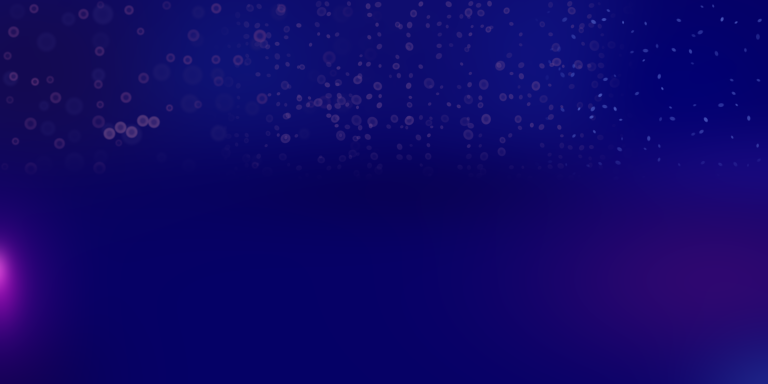
Give the GLSL for this background, as a Shadertoy shader.

```glsl
// Deep indigo backdrop with violet edge glows and a band of drifting bokeh specks.

float hash(vec2 p) {
    return fract(sin(dot(p, vec2(127.1, 311.7))) * 43758.5453);
}

float noise(vec2 p) {
    vec2 cell = floor(p);
    vec2 f = fract(p);
    f = f * f * (3.0 - 2.0 * f);
    float low = mix(hash(cell), hash(cell + vec2(1, 0)), f.x);
    float high = mix(hash(cell + vec2(0, 1)), hash(cell + vec2(1, 1)), f.x);
    return mix(low, high, f.y);
}

float fbm(vec2 p) {
    float sum = 0.0;
    float gain = 0.5;
    for (int i = 0; i < 4; i++) {
        sum += gain * noise(p);
        p = p * 2.03 + 7.1;
        gain *= 0.5;
    }
    return sum;
}

// Soft elliptical spot, 1 at its centre
float glow(vec2 p, vec2 centre, vec2 size) {
    vec2 d = (p - centre) / size;
    return exp(-dot(d, d));
}

// Smooth window between two limits
float window(float x, float start, float end, float fade) {
    return smoothstep(start - fade, start + fade, x)
         * (1.0 - smoothstep(end - fade, end + fade, x));
}

// Disc whose centre is dimmed by the hollow amount
float bokehDisc(vec2 d, float radius, float hollow, float blur) {
    float dist = length(d);
    float disc = 1.0 - smoothstep(radius - blur, radius + blur, dist);
    float core = 1.0 - smoothstep(radius * 0.25, radius * 0.75, dist);
    return disc * (1.0 - hollow * core);
}

// One jittered speck in some cells of a grid
float specks(vec2 p, float cells, float radius, float density, float hollow, float stretch, float blur, float seed) {
    vec2 id = floor(p * cells);
    vec2 key = id + seed;
    float size = radius * mix(0.55, 1.2, hash(key + 3.7));
    float margin = min(0.48, (size * stretch + blur) * cells);
    vec2 jitter = vec2(hash(key + 11.3), hash(key + 23.9));
    vec2 d = p - (id + mix(vec2(margin), vec2(1.0 - margin), jitter)) / cells;
    float angle = 6.2832 * hash(key + 41.1);
    float c = cos(angle);
    float s = sin(angle);
    d = mat2(c, -s, s, c) * d;
    d.x /= stretch;
    float present = step(hash(key + 57.7), density);
    return present * mix(0.35, 1.0, hash(key + 71.3)) * bokehDisc(d, size, hollow, blur);
}

vec3 backdrop(vec2 p) {
    vec3 color = vec3(0.02, 0.003, 0.40);
    // Upper haze and darker areas
    float haze = smoothstep(0.48, 0.78, p.y) * (1.0 - smoothstep(1.4, 1.75, p.x));
    color = mix(color, vec3(0.06, 0.05, 0.43), haze * mix(0.6, 1.15, fbm(p * 5.0)));
    color = mix(color, vec3(0.08, 0.035, 0.30), 0.85 * glow(p, vec2(0.08, 0.82), vec2(0.42, 0.32)));
    color = mix(color, vec3(0.05, 0.09, 0.50), 0.6 * glow(p, vec2(0.62, 0.84), vec2(0.25, 0.2)));
    color = mix(color, vec3(0.06, 0.08, 0.53), 0.6 * glow(p, vec2(1.42, 0.86), vec2(0.25, 0.28)));
    color = mix(color, vec3(0.03, 0.005, 0.32), 0.8 * glow(p, vec2(1.1, 0.5), vec2(0.55, 0.11)));
    color = mix(color, vec3(0.0, 0.0, 0.45), 0.85 * glow(p, vec2(1.8, 0.76), vec2(0.22, 0.19)));
    // Right side
    color = mix(color, vec3(0.07, 0.04, 0.52), 0.8 * glow(p, vec2(2.0, 0.55), vec2(0.4, 0.12)));
    color = mix(color, vec3(0.19, 0.03, 0.44), 0.95 * glow(p, vec2(1.86, 0.27), vec2(0.48, 0.24)));
    color = mix(color, vec3(0.13, 0.17, 0.56), 0.85 * glow(p, vec2(2.03, -0.03), vec2(0.2, 0.14)));
    // Left side
    color = mix(color, vec3(0.06, 0.0, 0.28), 0.75 * glow(p, vec2(0.0, 0.0), vec2(0.25, 0.2)));
    color = mix(color, vec3(0.26, 0.01, 0.52), 0.85 * glow(p, vec2(-0.02, 0.25), vec2(0.16, 0.2)));
    color += vec3(0.30, 0.03, 0.16) * glow(p, vec2(0.0, 0.26), vec2(0.055, 0.10));
    color += vec3(0.32, 0.22, 0.18) * glow(p, vec2(-0.01, 0.30), vec2(0.03, 0.05));
    return color;
}

void mainImage(out vec4 fragColor, in vec2 fragCoord) {
    vec2 p = fragCoord / iResolution.y;
    p.x *= 2.0 * iResolution.y / iResolution.x;
    float blur = max(0.0015, 0.75 / iResolution.y);
    vec3 color = backdrop(p);

    // Bokeh grows finer and cooler towards the right
    float band = smoothstep(0.52, 0.66, p.y);
    float left = band * window(p.x, -0.2, 0.85, 0.2);
    float middle = band * window(p.x, 0.65, 1.55, 0.12);
    float right = band * window(p.x, 1.45, 2.2, 0.08);
    vec3 rose = vec3(0.48, 0.25, 0.52);
    vec3 mauve = vec3(0.40, 0.27, 0.55);
    vec3 ice = vec3(0.38, 0.46, 0.85);
    color = mix(color, vec3(0.17, 0.14, 0.46), 0.4 * left * specks(p, 13.0, 0.022, 0.5, 0.3, 1.0, 0.006, 5.0));
    color = mix(color, rose, 0.5 * left * specks(p, 17.0, 0.014, 0.3, 0.65, 1.0, 0.003, 19.0));
    color = mix(color, mauve, 0.5 * middle * specks(p, 21.0, 0.011, 0.4, 0.45, 1.1, 0.002, 31.0));
    color = mix(color, mauve, 0.55 * middle * specks(p, 38.0, 0.006, 0.4, 0.1, 1.2, blur, 47.0));
    color = mix(color, ice, 0.7 * right * specks(p, 27.0, 0.004, 0.42, 0.0, 1.5, blur, 63.0));
    color = mix(color, ice, 0.4 * right * specks(p, 11.0, 0.010, 0.15, 0.0, 1.3, blur, 83.0));

    // Bright chain of discs at the left
    for (int i = 0; i < 5; i++) {
        float k = float(i);
        vec2 centre = vec2(0.285 + 0.029 * k, 0.652 + 0.008 * k + 0.012 * sin(k * 2.4));
        color = mix(color, vec3(0.50, 0.33, 0.55), 0.55 * bokehDisc(p - centre, 0.015, 0.4, 0.003));
    }
    fragColor = vec4(clamp(color, 0.0, 1.0), 1.0);
}
```
